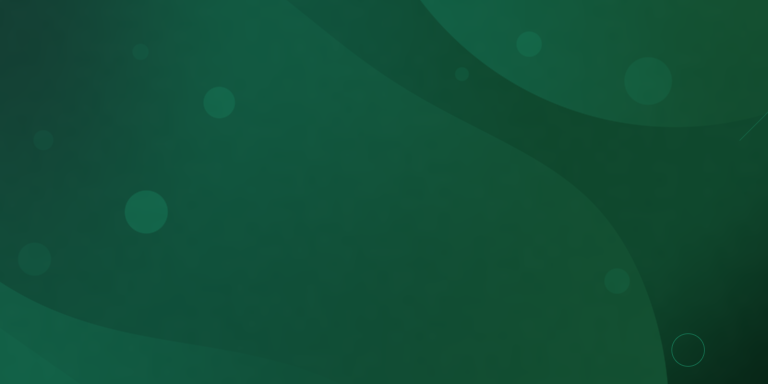
This background is drawn by a Shadertoy shader. Its source:

```glsl
// Deep green backdrop of flowing layers, soft discs, a thin ring and a hairline.
#define TEAL      vec3(0.068, 0.342, 0.250)
#define LEAF      vec3(0.076, 0.322, 0.200)
#define SLATE     vec3(0.078, 0.244, 0.200)
#define MINT      vec3(0.095, 0.550, 0.400)
#define BAND      vec3(0.060, 0.283, 0.178)
#define NIGHT     vec3(0.025, 0.135, 0.080)
#define RING      vec3(1.792, 0.0885, 0.0425)
#define STROKE    0.0026
#define SOFTNESS  0.004
#define MOTTLE    0.007
#define MOTTLE_SCALE 32.0

// Discs: centre, radius, opacity
const vec4 DISCS[9] = vec4[9](
    vec4(0.366, 0.865, 0.021, 0.11), vec4(0.571, 0.733, 0.041, 0.27),
    vec4(0.113, 0.635, 0.026, 0.10), vec4(0.381, 0.448, 0.056, 0.34),
    vec4(0.090, 0.325, 0.043, 0.12), vec4(1.203, 0.807, 0.018, 0.15),
    vec4(1.378, 0.885, 0.033, 0.23), vec4(1.688, 0.789, 0.062, 0.16),
    vec4(1.607, 0.268, 0.033, 0.14));

float hash(vec2 cell) {
    return fract(sin(dot(cell, vec2(127.1, 311.7))) * 43758.5453);
}

float valueNoise(vec2 p) {
    vec2 cell = floor(p);
    vec2 f = smoothstep(0.0, 1.0, fract(p));
    float low = mix(hash(cell), hash(cell + vec2(1.0, 0.0)), f.x);
    float high = mix(hash(cell + vec2(0.0, 1.0)), hash(cell + 1.0), f.x);
    return mix(low, high, f.y);
}

// Smooth coverage of the region where the field is negative
float inside(float field) {
    return clamp(0.5 - field / max(fwidth(field), SOFTNESS), 0.0, 1.0);
}

// Coverage of a thin line of the given width, dimmed when below a pixel
float stroke(float dist, float width) {
    float pixel = 1.0 / iResolution.y;
    return clamp((0.5 * width + 0.5 * pixel - abs(dist)) / pixel, 0.0, 1.0)
         * min(1.0, width / pixel);
}

float segmentDistance(vec2 p, vec2 a, vec2 b) {
    vec2 ab = b - a;
    return length(p - a - ab * clamp(dot(p - a, ab) / dot(ab, ab), 0.0, 1.0));
}

// S-shaped right side of the main layer
float bodyField(vec2 p) {
    float d = 1.0 - p.y;
    float edge = 0.742 + 1.2 * d - 0.557 * d * d
               + 0.177 * (1.0 + tanh((d - 0.346) * 6.4));
    return p.x - edge;
}

// Rolling hill in the lower left
float hillField(vec2 p) {
    float u = p.x - 0.495;
    return p.y - (0.104 - 0.165 * u - 0.663 * u * u * u);
}

vec3 bodyColor(vec2 p) {
    vec3 col = mix(TEAL, LEAF, smoothstep(0.65, 1.95, p.x + 0.3 * (1.0 - p.y)));
    float light = mix(smoothstep(0.1, 0.95, p.y), 0.5, smoothstep(1.0, 1.7, p.x));
    col *= mix(0.91, 1.03, light);
    float shade = 1.0 - smoothstep(0.0, 0.75, length((p - vec2(0.0, 0.95)) * vec2(1.1, 0.75)));
    return mix(col, SLATE, 0.95 * shade);
}

void mainImage(out vec4 fragColor, in vec2 fragCoord) {
    vec2 p = fragCoord / iResolution.y;

    // Rear band, brighter at the top and fading to night in the lower right
    float dusk = 1.0 - smoothstep(-0.15, 0.68, 0.9 * (2.0 - p.x) + p.y);
    vec3 col = mix(BAND, TEAL * 0.95, smoothstep(1.5, 0.75, p.x));
    col = mix(col, NIGHT, dusk);

    // Main layer
    col = mix(col, bodyColor(p), inside(bodyField(p)));

    // Upper right dome, thinning out to the right
    vec3 dome = mix(vec3(0.070, 0.375, 0.270), vec3(0.078, 0.312, 0.190),
                    smoothstep(1.0, 2.05, p.x));
    float domeOpacity = mix(1.0, 0.55, smoothstep(1.6, 2.0, p.x) * smoothstep(1.0, 0.68, p.y));
    col = mix(col, dome, domeOpacity * inside(length(p - vec2(1.758, 1.5)) - 0.831));

    // Hill and its brighter corner
    float hillGlow = mix(0.23, 0.03, smoothstep(0.0, 0.85, p.x));
    col = mix(col, MINT, hillGlow * inside(hillField(p)));
    col = mix(col, MINT, 0.08 * inside(p.y - 0.146 + 0.70 * p.x));

    // Translucent discs
    for (int i = 0; i < 9; i++) {
        vec4 disc = DISCS[i];
        col = mix(col, MINT, disc.w * inside(length(p - disc.xy) - disc.z));
    }

    // Ring and hairline accents
    col = mix(col, MINT, 0.55 * stroke(length(p - RING.xy) - RING.z, STROKE));
    float hair = segmentDistance(p, vec2(1.927, 0.635), vec2(2.01, 0.718));
    col = mix(col, MINT, 0.28 * stroke(hair, STROKE));

    // Faint mottled texture
    col += MOTTLE * (valueNoise(p * MOTTLE_SCALE) - 0.5);

    fragColor = vec4(col, 1.0);
}
```
